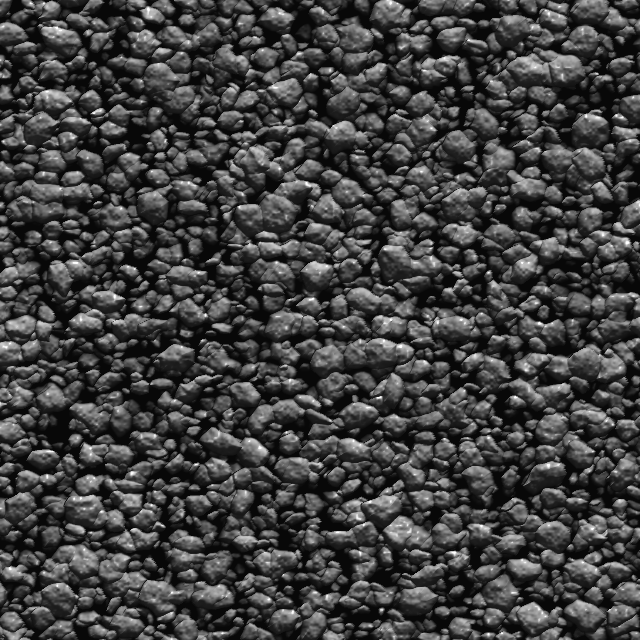
Give the GLSL for this texture, as a WebGL 2 fragment shader.

```glsl
#version 300 es
precision highp float;
// Coarse dark gravel under a low light from the top edge.
// Three sizes of scattered, faceted domes form a height field, which is
// roughened by noise, then lit by its slope with short cast shadows.

uniform vec2 u_resolution;
out vec4 fragColor;

vec3 hash3(vec2 p) {
    vec3 q = fract(p.xyx * vec3(0.1031, 0.1030, 0.0973));
    q += dot(q, q.yxz + 33.33);
    return fract((q.xxy + q.yzz) * q.zyx);
}

// Smooth value noise, two independent channels.
vec2 noise2(vec2 p) {
    vec2 i = floor(p), f = fract(p);
    f = f * f * (3.0 - 2.0 * f);
    vec2 low = mix(hash3(i).xy, hash3(i + vec2(1, 0)).xy, f.x);
    vec2 high = mix(hash3(i + vec2(0, 1)).xy, hash3(i + vec2(1, 1)).xy, f.x);
    return mix(low, high, f.y);
}

// Highest stone of one size class, in canvas units.
float stoneLayer(vec2 p, float cells, float seed, float density) {
    p *= cells;
    vec2 home = floor(p);
    float top = 0.0;
    for (int y = -1; y <= 1; y++) {
        for (int x = -1; x <= 1; x++) {
            vec2 id = home + vec2(x, y);
            vec3 place = hash3(id + seed);
            vec3 form = hash3(id + seed + 57.0);
            if (form.z > density) continue;
            float radius = mix(0.36, 0.62, form.y);
            float angle = place.z * 6.2832;
            float c = cos(angle), s = sin(angle);
            vec2 d = p - id - 0.5 - (place.xy - 0.5) * 0.7;
            d = mat2(c, -s, s, c) * d * vec2(1.0, 1.0 + 0.6 * form.x) / radius;

            // Outline between an ellipse and a hexagon.
            vec2 a = abs(d);
            float k = mix(length(d), max(a.x, 0.5 * a.x + 0.87 * a.y), 0.6);
            if (k < 1.0) {
                float dome = 0.7 * sqrt(1.0 - k * k * k);
                float tilt = dot(d, form.yx - 0.5) * 0.5;
                float lift = 0.011 * fract(place.x * 7.0 + form.z * 5.0);
                top = max(top, radius / cells * (dome + tilt) + lift);
            }
        }
    }
    return top;
}

float gravelHeight(vec2 p) {
    vec2 q = p + (noise2(p * 48.0) - 0.5) * 0.011;
    q.y *= 1.15;
    float h = stoneLayer(q, 19.0, 11.0, 0.6);
    h = max(h, stoneLayer(q + 3.7, 29.0, 83.0, 0.85));
    h = max(h, stoneLayer(q + 8.3, 50.0, 149.0, 0.9));
    // Pitted surface.
    return h + 0.0032 * noise2(p * 105.0).x + 0.0012 * noise2(p * 220.0 + 9.0).y;
}

float shade(vec2 p) {
    float e = 0.0016;
    float h = gravelHeight(p);
    vec2 slope = vec2(gravelHeight(p + vec2(e, 0)), gravelHeight(p + vec2(0, e))) - h;
    vec3 normal = normalize(vec3(-slope / e, 1.0));
    vec3 light = normalize(vec3(0.2, 0.8, 0.46));

    // Look toward the light for taller stones.
    float blocked = 0.0;
    for (int i = 1; i <= 3; i++) {
        float t = 0.007 * float(i);
        float other = gravelHeight(p + normalize(light.xy) * t);
        blocked = max(blocked, other - h - 0.7 * t);
    }
    float lit = 1.0 - 0.92 * smoothstep(0.0, 0.007, blocked);

    // Mottled mineral tone with pale specks.
    vec2 tone = noise2(p * 34.0 + 5.0);
    float fine = noise2(p * 190.0 + 21.0).x;
    float albedo = 0.6 + 0.35 * tone.x + 0.3 * fine + 0.5 * smoothstep(0.82, 0.97, fine);

    float diffuse = pow(max(dot(normal, light), 0.0), 1.3);
    float depth = smoothstep(0.003, 0.021, h);
    float ambient = 0.10 * (0.4 + 0.6 * normal.z);
    return 0.03 + albedo * depth * (ambient + 0.66 * diffuse * lit);
}

void main() {
    vec2 p = gl_FragCoord.xy / u_resolution.y;
    // Two diagonal samples soften the edges.
    vec2 offset = vec2(0.0006, 0.0004);
    float grey = 0.5 * (shade(p + offset) + shade(p - offset));
    fragColor = vec4(vec3(clamp(grey, 0.0, 1.0)), 1.0);
}
```
